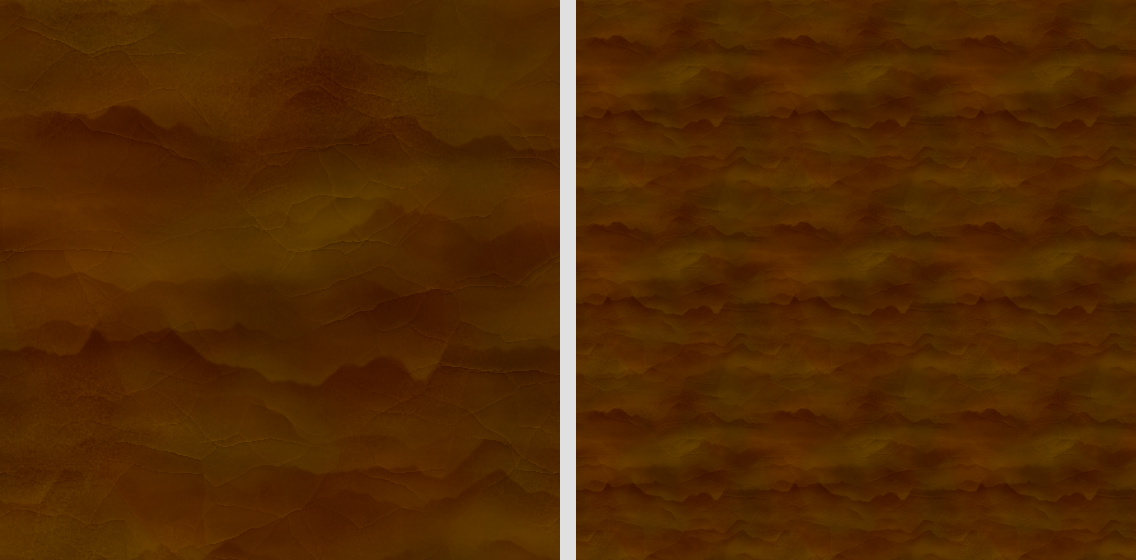
Left: one tile. Right: repeated 3 by 3.
This texture is drawn by a Shadertoy shader. Its source:

```glsl
const vec3 BASE_BROWN = vec3(0.316, 0.157, 0.0);
const vec3 OCHRE_SHIFT = vec3(0.040, 0.034, 0.0);
const vec3 OLIVE_SHIFT = vec3(-0.016, 0.012, 0.0);

vec2 hash22(vec2 p, float seed) {
    vec3 q = fract(vec3(p.xyx + seed * 17.13) * vec3(0.1031, 0.1030, 0.0973));
    q += dot(q, q.yzx + 33.33);
    return fract((q.xx + q.yz) * q.zy);
}

// Gradient noise that wraps after "period" lattice cells
float corner(vec2 cell, vec2 offset, vec2 period, float seed) {
    return dot(hash22(mod(cell, period), seed) * 2.0 - 1.0, offset);
}

float noise(vec2 p, vec2 period, float seed) {
    vec2 i = floor(p), f = p - i;
    vec2 u = f * f * f * (f * (f * 6.0 - 15.0) + 10.0);
    vec2 e = vec2(1.0, 0.0);
    float low = mix(corner(i, f, period, seed), corner(i + e, f - e, period, seed), u.x);
    float high = mix(corner(i + e.yx, f - e.yx, period, seed),
                     corner(i + 1.0, f - 1.0, period, seed), u.x);
    return 1.2 * mix(low, high, u.y);
}

float fbm(vec2 uv, vec2 period, int octaves, float seed) {
    float sum = 0.0, amp = 1.0;
    for (int k = 0; k < octaves; k++) {
        sum += amp * noise(uv * period, period, seed + float(k));
        amp *= 0.5;
        period *= 2.0;
    }
    return sum;
}

// Wrapping Voronoi: x = distance to edge, y = edge normal height, z = cell value
vec3 plates(vec2 uv, vec2 period, float seed) {
    vec2 p = uv * period, i = floor(p), f = p - i;
    vec2 nearCell = vec2(0.0), nearPoint = vec2(0.0);
    float best = 8.0;
    for (int y = -1; y <= 1; y++)
    for (int x = -1; x <= 1; x++) {
        vec2 g = vec2(x, y);
        vec2 r = g + hash22(mod(i + g, period), seed) - f;
        if (dot(r, r) < best) {
            best = dot(r, r);
            nearCell = g;
            nearPoint = r;
        }
    }
    vec2 edge = vec2(8.0, 0.0);
    for (int y = -2; y <= 2; y++)
    for (int x = -2; x <= 2; x++) {
        vec2 g = nearCell + vec2(x, y);
        vec2 r = g + hash22(mod(i + g, period), seed) - f;
        vec2 d = r - nearPoint;
        if (dot(d, d) > 0.0001) {
            vec2 n = normalize(d);
            float dist = dot(0.5 * (r + nearPoint), n);
            if (dist < edge.x) edge = vec2(dist, n.y);
        }
    }
    return vec3(edge, hash22(mod(i + nearCell, period), seed + 5.0).x);
}

// Embossed crack: lit on its upper side, shaded on its lower side
float crack(vec3 plate, float width) {
    float line = exp(-plate.x / width);
    return line * (0.1 - 0.9 * plate.y);
}

// Horizontal creases: x = soft shading, y = thin bright crest
vec2 folds(vec2 uv, float count, float bend, float seed) {
    float warp = fbm(uv, vec2(3.0, 2.0), 5, seed);
    float f = fract(uv.y * count + bend * warp);
    float strength = smoothstep(-0.25, 0.4, fbm(uv, vec2(2.0, 5.0), 3, seed + 9.0));
    float shadow = smoothstep(0.3, 0.93, f) * (1.0 - smoothstep(0.95, 1.0, f));
    float light = smoothstep(0.0, 0.03, f) * (1.0 - smoothstep(0.03, 0.45, f));
    float crest = exp(-min(f, 1.0 - f) / 0.018);
    return strength * vec2(0.55 * light - shadow, crest);
}

void mainImage(out vec4 fragColor, in vec2 fragCoord) {
    vec2 uv = fragCoord / iResolution.xy;
    vec2 bent = uv + 0.035 * vec2(fbm(uv, vec2(4.0), 5, 1.0), fbm(uv, vec2(4.0), 5, 11.0));

    // Streaked stains, broad in x and narrow in y
    float clouds = fbm(bent, vec2(2.0, 6.0), 6, 21.0);
    float blotches = fbm(bent, vec2(3.0, 2.0), 5, 31.0);
    float tone = 0.14 + 2.0 * clouds + 0.85 * blotches;
    float olive = 1.8 * fbm(bent, vec2(3.0, 4.0), 5, 41.0) - 0.5 * blotches;

    // Creases with red shadows below ochre crests
    vec2 wide = folds(uv, 5.0, 0.7, 51.0);
    vec2 narrow = folds(uv, 8.0, 1.1, 71.0);
    tone += 1.15 * wide.x + 0.7 * narrow.x + 0.8 * wide.y + 0.6 * narrow.y;
    olive += 0.5 * wide.x + 0.3 * narrow.x + 0.3 * wide.y;

    // Leathery plates and cracks that fade in and out
    vec3 large = plates(bent, vec2(5.0, 6.0), 91.0);
    vec3 small = plates(bent, vec2(11.0, 12.0), 101.0);
    vec3 wrinkle = plates(bent, vec2(27.0, 25.0), 111.0);
    float fade = smoothstep(-0.4, 0.25, fbm(uv, vec2(4.0), 2, 121.0));
    float fineFade = smoothstep(-0.1, 0.45, fbm(uv, vec2(3.0), 3, 131.0));
    tone += 0.55 * (large.z - 0.5) + 0.35 * (small.z - 0.5);
    olive += 0.6 * (large.z - 0.5);
    tone += fade * (1.3 * crack(large, 0.018) + 1.0 * crack(small, 0.035));
    tone += 0.5 * fineFade * crack(wrinkle, 0.07);

    // Patchy fine grain in two sizes
    float grain = noise(uv * 230.0, vec2(230.0), 141.0)
                + 0.6 * noise(uv * 110.0, vec2(110.0), 151.0);
    tone += grain * mix(0.3, 1.0, fineFade);

    vec3 color = BASE_BROWN + OCHRE_SHIFT * clamp(tone, -2.1, 2.1)
               + OLIVE_SHIFT * clamp(olive, -1.0, 1.0);
    fragColor = vec4(max(color, 0.0), 1.0);
}
```
